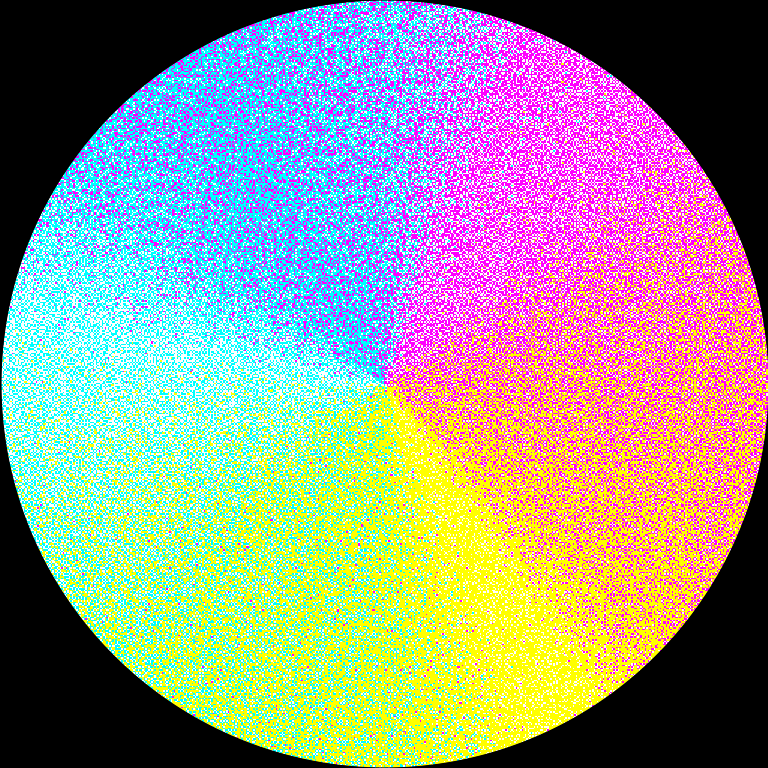
A three.js fragment shader for this background:

```glsl
// Draws a grainy colour wheel of cyan, magenta, yellow and white specks on black.
varying vec2 vUv;

float hash(vec2 p) {
  return fract(sin(dot(p, vec2(12.9898, 78.233))) * 43758.5453);
}

// High-pass noise, remapped to a nearly even spread over 0..1
float fineGrain(vec2 cell) {
  float around = hash(cell + vec2(1.0, 0.0)) + hash(cell - vec2(1.0, 0.0))
               + hash(cell + vec2(0.0, 1.0)) + hash(cell - vec2(0.0, 1.0));
  float contrast = hash(cell) - 0.25 * around;
  return 1.0 / (1.0 + exp(-5.27 * contrast));
}

// Blends from the previous ink mix to the next between two angles
vec3 blendTo(vec3 inks, vec3 nextInks, float startDeg, float endDeg, float deg) {
  return mix(inks, nextInks, clamp((deg - startDeg) / (endDeg - startDeg), 0.0, 1.0));
}

// Shares of cyan, magenta and yellow around the wheel; the rest is white
vec3 inkShares(float deg) {
  vec3 inks = vec3(0.0, 0.44, 0.45);
  // Magenta sector
  inks = blendTo(inks, vec3(0.0, 0.54, 0.28), 0.0, 25.0, deg);
  inks = blendTo(inks, vec3(0.0, 0.60, 0.05), 25.0, 42.0, deg);
  inks = blendTo(inks, vec3(0.06, 0.58, 0.0), 42.0, 68.0, deg);
  // Blue sector
  inks = blendTo(inks, vec3(0.46, 0.37, 0.0), 68.0, 90.0, deg);
  inks = blendTo(inks, vec3(0.66, 0.28, 0.0), 90.0, 120.0, deg);
  inks = blendTo(inks, vec3(0.59, 0.26, 0.0), 120.0, 145.0, deg);
  // Pale cyan band
  inks = blendTo(inks, vec3(0.50, 0.12, 0.0), 145.0, 158.0, deg);
  inks = blendTo(inks, vec3(0.38, 0.01, 0.0), 158.0, 170.0, deg);
  inks = blendTo(inks, vec3(0.36, 0.0, 0.12), 170.0, 185.0, deg);
  // Green to yellow sector
  inks = blendTo(inks, vec3(0.31, 0.01, 0.51), 185.0, 225.0, deg);
  inks = blendTo(inks, vec3(0.21, 0.01, 0.68), 225.0, 270.0, deg);
  inks = blendTo(inks, vec3(0.03, 0.01, 0.77), 270.0, 292.0, deg);
  inks = blendTo(inks, vec3(0.0, 0.02, 0.78), 292.0, 302.0, deg);
  // Orange sector, closing the wheel
  inks = blendTo(inks, vec3(0.0, 0.24, 0.68), 302.0, 318.0, deg);
  return blendTo(inks, vec3(0.0, 0.44, 0.45), 318.0, 360.0, deg);
}

void main() {
  vec2 wheelCentre = vec2(0.5013, 0.5);
  vec2 cell = floor(vUv * 512.0);
  vec2 spoke = (cell + 0.5) / 512.0 - wheelCentre;
  float deg = mod(degrees(atan(spoke.y, spoke.x)), 360.0);

  // Pick one ink for each speck
  vec3 inks = inkShares(deg);
  float pick = fineGrain(cell);
  vec3 colour = vec3(1.0);
  if (pick < inks.x) colour = vec3(0.0, 1.0, 1.0);
  else if (pick < inks.x + inks.y) colour = vec3(1.0, 0.0, 1.0);
  else if (pick < inks.x + inks.y + inks.z) colour = vec3(1.0, 1.0, 0.0);

  // Cut the disc out of the black ground
  float disc = 1.0 - smoothstep(0.4985, 0.5, distance(vUv, wheelCentre));
  gl_FragColor = vec4(colour * disc, 1.0);
}
```
